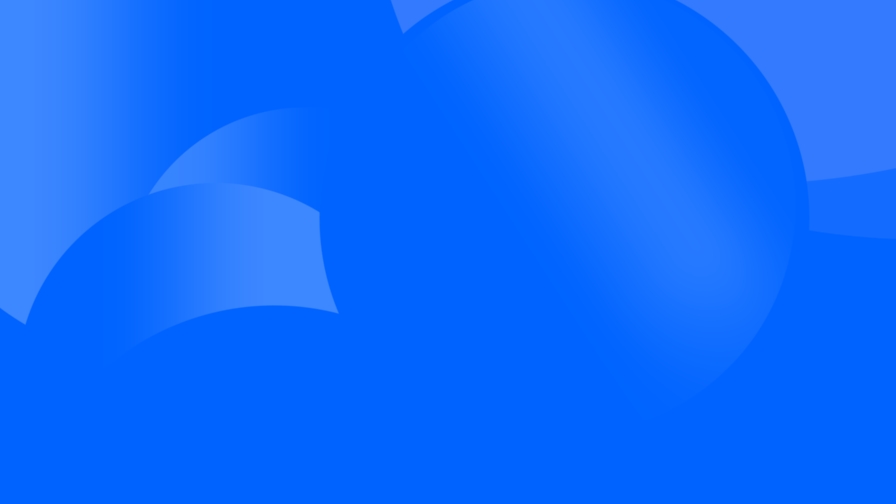
Write a Shadertoy shader that draws this background.

```glsl
// Overlapping translucent discs on a saturated blue field.
// Each disc is a smooth distance mask, painted back to front and
// tinted by a soft linear fade. Lengths are in canvas heights.

const vec3 BASE = vec3(0.0, 0.39, 1.0);
const vec3 PALE = vec3(0.24, 0.53, 1.0);

// Antialiased coverage of a disc
float disc(vec2 p, vec2 center, float radius) {
    float pixel = 1.0 / iResolution.y;
    return 1.0 - smoothstep(-pixel, pixel, length(p - center) - radius);
}

// Blue that pales by the given amount
vec3 tint(float amount) {
    return mix(BASE, PALE, amount);
}

void mainImage(out vec4 fragColor, in vec2 fragCoord) {
    vec2 p = fragCoord / iResolution.y;
    vec3 color = BASE;

    // Large disc in the left corner, fading to the right
    float leftFade = 1.0 - smoothstep(0.046, 0.428, p.x);
    color = mix(color, tint(leftFade), disc(p, vec2(0.306, 0.796), 0.509));

    // Two flat bands in the right corner, sharing one left boundary
    float bandArea = disc(p, vec2(1.759, 1.322), 1.035);
    float lowerBand = bandArea * disc(p, vec2(1.829, 1.914), 1.389);
    float upperBand = bandArea * disc(p, vec2(1.458, 2.231), 1.597);
    color = mix(color, vec3(0.08, 0.42, 1.0), lowerBand);
    color = mix(color, vec3(0.20, 0.48, 1.0), upperBand);

    // Rear arch, fading to the right
    float rearFade = 1.0 - smoothstep(0.347, 0.660, p.x);
    color = mix(color, tint(0.9 * rearFade), disc(p, vec2(0.606, 0.421), 0.366));

    // Front arch, fading to the left, with its underside cut away
    float frontFade = smoothstep(0.197, 0.544, p.x);
    color = mix(color, tint(frontFade), disc(p, vec2(0.428, 0.243), 0.394));
    color = mix(color, BASE, disc(p, vec2(0.544, -0.120), 0.514));

    // Plain rim of the large sphere
    color = mix(color, BASE, disc(p, vec2(1.120, 0.567), 0.486));

    // Sphere with a slanted band of light that dims towards its foot
    vec2 q = p - vec2(0.799, 0.884);
    float across = dot(q, vec2(0.84, 0.54));
    float along = dot(q, vec2(0.54, -0.84));
    float falloff = smoothstep(0.289, 0.486, across);
    float glow = 0.62 * smoothstep(0.0, 0.289, across) * (1.0 - falloff);
    glow *= 1.0 - 0.75 * smoothstep(0.625, 0.926, along);
    glow += 0.05 * falloff;
    color = mix(color, tint(glow), disc(p, vec2(1.127, 0.590), 0.451));

    fragColor = vec4(color, 1.0);
}
```
